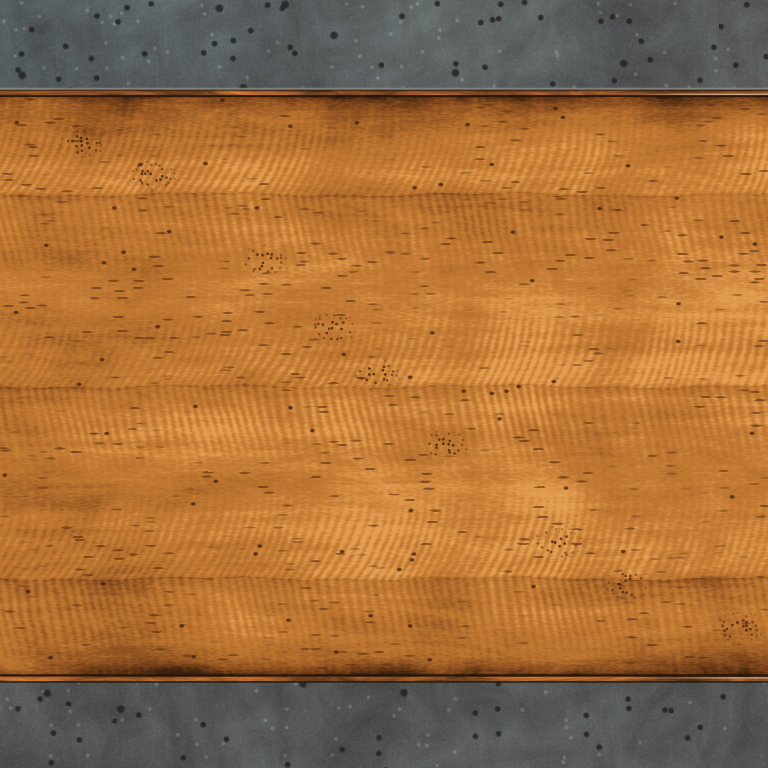
Reproduce this texture procedurally as a WebGL 2 fragment shader.

```glsl
#version 300 es
precision highp float;
// A figured wood board with three mirrored veneer seams, lying on pitted concrete.
// Ripple stripes bend around each seam; layered sines give the broad tones,
// cellular noise gives the grain, flecks and pits.
uniform vec2 u_resolution;
out vec4 fragColor;

vec2 hash2(vec2 p) {
  vec3 q = fract(p.xyx * vec3(0.1031, 0.1030, 0.0973));
  q += dot(q, q.yzx + 33.33);
  return fract((q.xx + q.yz) * q.zy);
}

// Cellular noise: distance to the nearest point, and that point's random id.
vec2 cells(vec2 p) {
  vec2 base = floor(p), nearest = vec2(9.0, 0.0);
  for (int j = -1; j <= 1; j++)
    for (int i = -1; i <= 1; i++) {
      vec2 cell = base + vec2(i, j);
      float d = length(cell + 0.15 + 0.7 * hash2(cell) - p);
      if (d < nearest.x) nearest = vec2(d, hash2(cell + 71.7).x);
    }
  return nearest;
}

// Warped, rotated sines; roughly -0.7 to 0.7.
float layers(vec2 p) {
  float sum = 0.0, amp = 0.5;
  for (int i = 0; i < 6; i++) {
    p = mat2(0.8, 0.6, -0.6, 0.8) * p * 1.75 + 2.3;
    p += 0.8 * sin(p.yx * 0.9 + float(i));
    sum += amp * sin(p.x) * sin(p.y);
    amp *= 0.66;
  }
  return sum;
}

// Dark spots: only cells whose id passes the rarity threshold.
float spots(vec2 p, float rarity, float radius) {
  vec2 c = cells(p);
  return step(rarity, c.y) * (1.0 - smoothstep(radius * 0.4, radius, c.x));
}

float band(float y, float low, float high) {
  float soft = max(0.0008, 0.7 / u_resolution.y);
  return smoothstep(low - soft, low + soft, y) - smoothstep(high - soft, high + soft, y);
}

vec3 concrete(vec2 p) {
  float tone = 0.45 + 0.40 * layers(p * 7.0 + 4.0) + 0.22 * layers(p * vec2(37.0, 29.0));
  tone += 0.30 * (cells(p * 230.0).x - 0.45) + 0.22 * (p.y - 0.5);
  vec3 col = mix(vec3(0.275, 0.280, 0.275), vec3(0.415, 0.435, 0.430), tone);
  col += vec3(-0.01, 0.005, 0.02) * (1.0 - p.x) * step(0.5, p.y);
  col += 0.10 * spots(p * 85.0 + 9.0, 0.93, 0.30);
  float pits = spots(p * 62.0, 0.91, 0.32) + spots(p * 29.0 + 5.0, 0.93, 0.20);
  return mix(col, vec3(0.12, 0.12, 0.115), min(pits, 1.0) * 0.8);
}

vec3 wood(vec2 p) {
  // Signed height from the nearest seam, seams being a quarter apart.
  float y = p.y + 0.002 * sin(p.x * 17.0) + 0.001 * sin(p.x * 53.0);
  float s = mod(y - 0.497 + 0.125, 0.25) - 0.125;
  float away = abs(s);

  // Ripple stripes sweep right on both sides of a seam, more strongly above it.
  float lean = s > 0.0 ? mix(0.065, 0.035, p.x) * (1.0 - exp(-s * 14.0)) : 0.22 * away;
  vec2 q = vec2(p.x - lean, p.y);
  float patches = layers(q * vec2(7.0, 4.0) + 1.7);
  float ripple = sin(q.x * 555.0 + 2.2 * sin(q.x * 31.0 + p.y * 9.0) + 2.5 * layers(p * 5.0));
  float figure = (1.0 - 0.9 * smoothstep(0.045, 0.118, away)) * (0.75 + 0.6 * patches);

  // Broad streaks, sheen above the seams and shade beneath them.
  float tone = 0.52 + 0.19 * ripple * figure + 0.25 * patches;
  tone += 0.28 * layers(p * vec2(3.0, 17.0)) + 0.16 * layers(p * vec2(14.0, 95.0));
  tone += s > 0.0 ? 0.13 * exp(-pow((s - 0.025) * 35.0, 2.0)) : -0.20 * exp(s * 38.0);
  tone -= 0.16 * exp(-pow(s * 420.0, 2.0));
  tone += 0.24 * (p.x - 0.45) + 0.10 * exp(-8.0 * dot(p - 0.5, p - 0.5));
  tone += 0.32 * (cells(p * vec2(95.0, 330.0)).x - 0.45);

  // Worn, burnt long edges.
  float rim = min(0.874 - p.y, p.y - 0.122);
  tone -= (0.75 + 0.6 * layers(p * vec2(9.0, 5.0))) * exp(-rim * 55.0) + 0.22 * exp(-rim * 14.0);

  vec3 col = mix(vec3(0.51, 0.28, 0.11), vec3(0.75, 0.465, 0.19), smoothstep(-0.35, 0.52, tone));
  col = mix(col, vec3(0.90, 0.625, 0.32), smoothstep(0.42, 1.12, tone));
  col *= 1.0 - 0.55 * smoothstep(-0.1, -0.9, tone);

  // Long pores, then loose groups of small worm holes.
  float pores = spots(p * vec2(42.0, 210.0) + 3.0, 0.91, 0.40) * (0.5 + layers(p * 9.0));
  col = mix(col, vec3(0.38, 0.20, 0.08), clamp(pores, 0.0, 0.65));
  float holes = spots(p * vec2(70.0, 95.0), 0.985, 0.30);
  for (int i = 0; i < 9; i++) {
    vec2 centre = vec2(0.0, 0.16) + vec2(1.0, 0.68) * fract(float(i) * vec2(0.618, 0.382) + vec2(0.49, 0.52));
    centre.y += 0.06 * sin(float(i) * 2.4);
    float group = 1.0 - smoothstep(0.008, 0.032, length((p - centre) * vec2(0.8, 1.2)));
    holes += group * spots(p * 165.0, 0.55, 0.42);
  }
  return mix(col, vec3(0.22, 0.12, 0.05), clamp(holes, 0.0, 1.0) * 0.75);
}

void main() {
  vec2 p = gl_FragCoord.xy / u_resolution;
  vec3 col = mix(concrete(p), wood(p), band(p.y, 0.112, 0.884));

  // Moulded rims: groove, lit strip, dark outline and a pale upper lip.
  vec3 strip = vec3(0.66, 0.38, 0.17) * (0.85 + 0.5 * layers(p * vec2(11.0, 90.0)));
  col = mix(col, strip, band(p.y, 0.876, 0.883) + band(p.y, 0.113, 0.119));
  float grooves = band(p.y, 0.8735, 0.8762) + band(p.y, 0.1192, 0.1220);
  grooves += 0.75 * (band(p.y, 0.8812, 0.8828) + band(p.y, 0.1108, 0.1128));
  col = mix(col, vec3(0.13, 0.075, 0.045), 0.9 * min(grooves, 1.0));
  col = mix(col, vec3(0.53, 0.55, 0.53), 0.8 * band(p.y, 0.8832, 0.8858));
  float gleam = smoothstep(0.78, 0.97, p.x);
  col = mix(col, vec3(0.92, 0.83, 0.70), gleam * 0.7 * (band(p.y, 0.8762, 0.8782) + band(p.y, 0.1165, 0.1180)));
  fragColor = vec4(clamp(col, 0.0, 1.0), 1.0);
}
```
